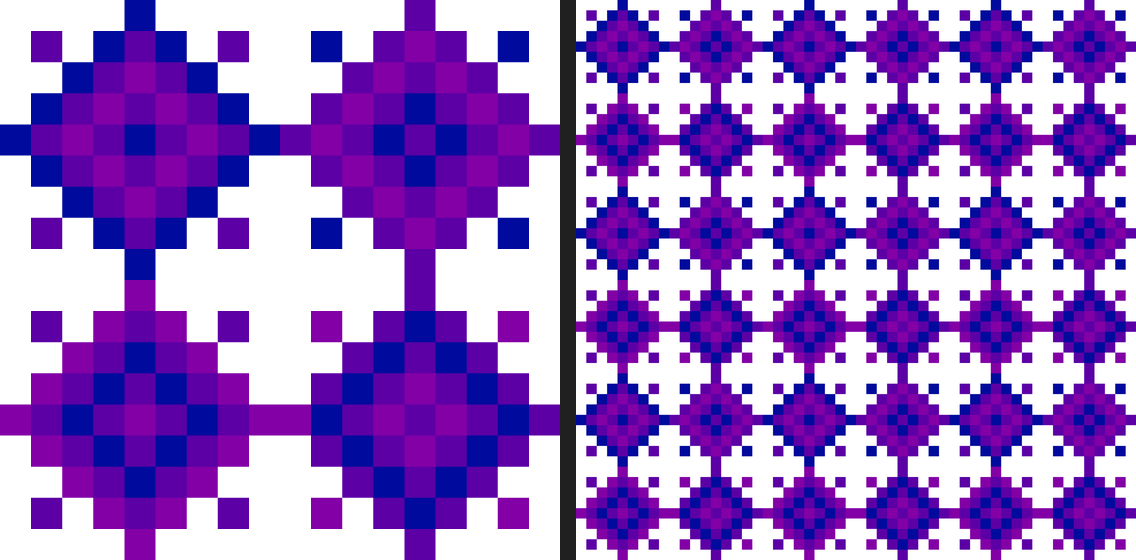
Left: one tile. Right: repeated 3 by 3.
Reproduce this pattern procedurally as a Shadertoy shader.

```glsl
// Two by two stepped diamonds of square cells, banded in navy, violet and magenta on white.

const float TILES = 2.0;       // diamonds across and down
const float TILE_CELLS = 9.0;  // cells along one diamond
const int SAMPLES = 4;         // smoothing samples per axis

const vec3 WHITE = vec3(1.0);
const vec3 NAVY = vec3(0.0, 0.04, 0.61);
const vec3 VIOLET = vec3(0.36, 0.0, 0.65);
const vec3 MAGENTA = vec3(0.51, 0.0, 0.65);

// Cycle of four bands: navy, violet, magenta, violet
vec3 bandColor(float index) {
    float band = mod(index, 4.0);
    if (band < 0.5) return NAVY;
    return abs(band - 2.0) < 0.5 ? MAGENTA : VIOLET;
}

// Each diamond starts its colour cycle at a different band
float tilePhase(vec2 tile) {
    return 2.0 * (1.0 - tile.y) + 3.0 * tile.x;
}

// Colour of one cell, from its offset to the centre of its diamond
vec3 cellColor(vec2 cell, float tileCells) {
    vec2 tile = floor((cell + 0.5) / tileCells);
    vec2 offset = cell - tile * tileCells - floor(tileCells * 0.5);
    vec2 steps = abs(offset);
    float ring = steps.x + steps.y;
    float phase = tilePhase(tile);

    // The left tip of the lower right diamond takes its neighbour's colour
    bool linkedTip = tile.x > 0.5 && tile.y < 0.5 && offset.x < -3.5;
    if (linkedTip && ring < 4.5) return MAGENTA;

    // Diamond of concentric steps
    if (ring < 4.5) return bandColor(ring + phase);

    // Lone corner cells carry the next band
    bool corner = min(steps.x, steps.y) > 2.5 && max(steps.x, steps.y) < 3.5;
    return corner ? bandColor(5.0 + phase) : WHITE;
}

// Wrapped grid of cells over the unit canvas
vec3 pattern(vec2 uv, float tiles, float tileCells) {
    return cellColor(floor(fract(uv) * tiles * tileCells), tileCells);
}

void mainImage(out vec4 fragColor, in vec2 fragCoord) {
    // Average samples inside the pixel to smooth cell edges
    vec3 sum = vec3(0.0);
    for (int j = 0; j < SAMPLES; j++) {
        for (int i = 0; i < SAMPLES; i++) {
            vec2 jitter = (vec2(i, j) + 0.5) / float(SAMPLES) - 0.5;
            sum += pattern((fragCoord + jitter) / iResolution.xy, TILES, TILE_CELLS);
        }
    }
    fragColor = vec4(sum / float(SAMPLES * SAMPLES), 1.0);
}
```
